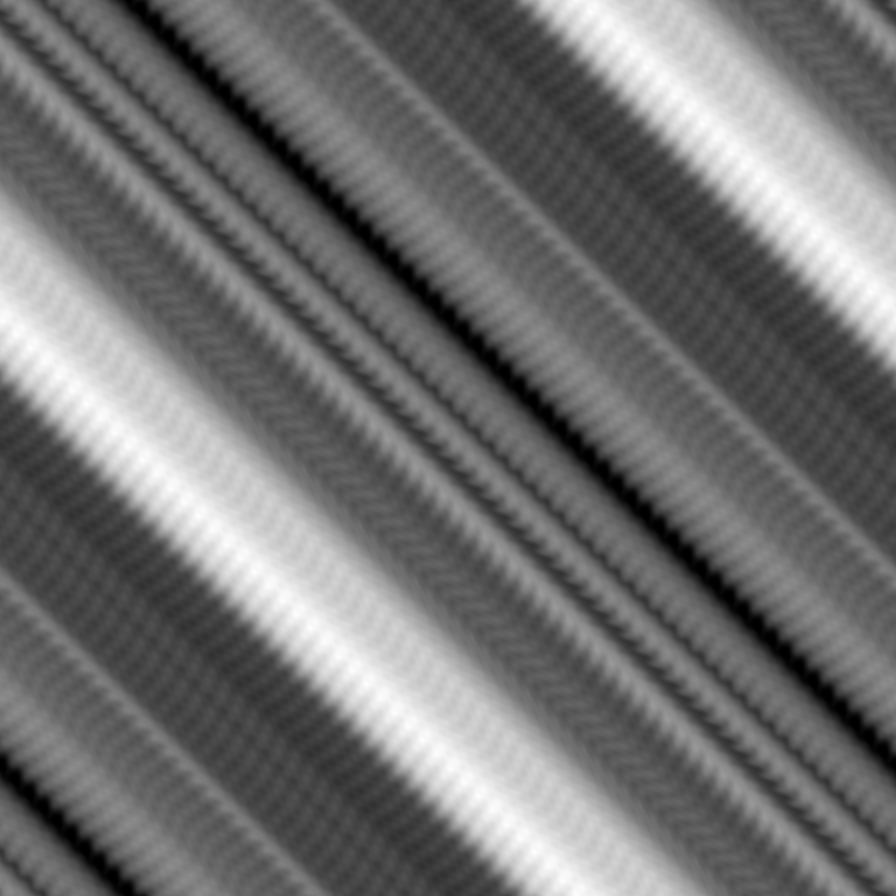
Give the GLSL for this background, as a WebGL 2 fragment shader.

```glsl
#version 300 es
precision highp float;

uniform vec2 u_resolution;
out vec4 outColor;

const float TAU = 6.2831853;
const float RUNGS = 32.0;      // ripples across and down the tile
const float THREADS = 64.0;    // fine threads in one diagonal cycle
const float BUNDLES = 24.0;    // groups of threads sharing a slant
const float BASE_TONE = 0.36;

float hash(float n) {
    return fract(sin(n * 127.1) * 43758.5453);
}

// Smooth 1D noise that wraps after a whole number of cells
float wrapNoise(float t, float cells) {
    float p = fract(t) * cells;
    float cell = floor(p);
    float blend = smoothstep(0.0, 1.0, p - cell);
    return mix(hash(cell), hash(mod(cell + 1.0, cells)), blend);
}

// Signed distance around the unit cycle
float cycleOffset(float t, float center) {
    return fract(t - center + 0.5) - 0.5;
}

// Soft narrow line
float streak(float t, float center, float width) {
    float d = cycleOffset(t, center) / width;
    return exp(-0.5 * d * d);
}

// Flat band with a separate softness for each side
float band(float t, float center, float halfWidth, float softLow, float softHigh) {
    float d = cycleOffset(t, center);
    float rise = smoothstep(-softLow, softLow, d + halfWidth);
    float fall = smoothstep(-softHigh, softHigh, halfWidth - d);
    return rise * fall;
}

// Grey level across one full diagonal cycle
float stripeTone(float t) {
    float tone = BASE_TONE;

    // Broad shadow and bright sheen
    tone -= 0.09 * band(t, 0.475, 0.105, 0.02, 0.02);
    tone -= 0.04 * streak(t, 0.515, 0.018);
    tone += 0.43 * band(t, 0.685, 0.100, 0.027, 0.045);
    tone += 0.19 * streak(t, 0.652, 0.022);

    // Black groove and the lighter shoulder beside it
    tone -= 0.37 * streak(t, 0.145, 0.015);
    tone += 0.15 * streak(t, 0.228, 0.028);
    tone += 0.11 * streak(t, 0.356, 0.011);

    // Narrow cords
    tone += 0.09 * streak(t, 0.085, 0.015);
    tone -= 0.13 * streak(t, 0.047, 0.007);
    tone += 0.15 * streak(t, 0.016, 0.012);
    tone -= 0.15 * streak(t, 0.980, 0.009);
    tone += 0.20 * streak(t, 0.946, 0.016);
    tone -= 0.07 * streak(t, 0.902, 0.014);
    return tone;
}

// Rope-like ripple running across the stripes
float ripple(vec2 uv, float t) {
    float slant = 7.0 * wrapNoise(t, BUNDLES);
    return sin(TAU * RUNGS * (uv.x - uv.y) + slant);
}

void main() {
    vec2 uv = gl_FragCoord.xy / u_resolution;
    float t = fract(uv.x + uv.y);

    // Ripples nudge the stripe edges and shade the threads
    float rung = ripple(uv, t);
    float thread = sin(TAU * THREADS * t);
    float tone = stripeTone(t + 0.0025 * rung);
    tone += 0.03 * rung * (0.7 + 0.3 * thread);

    // Slight unevenness from thread to thread
    tone += 0.04 * (wrapNoise(t + 0.5, THREADS) - 0.5);

    outColor = vec4(vec3(clamp(tone, 0.0, 1.0)), 1.0);
}
```
